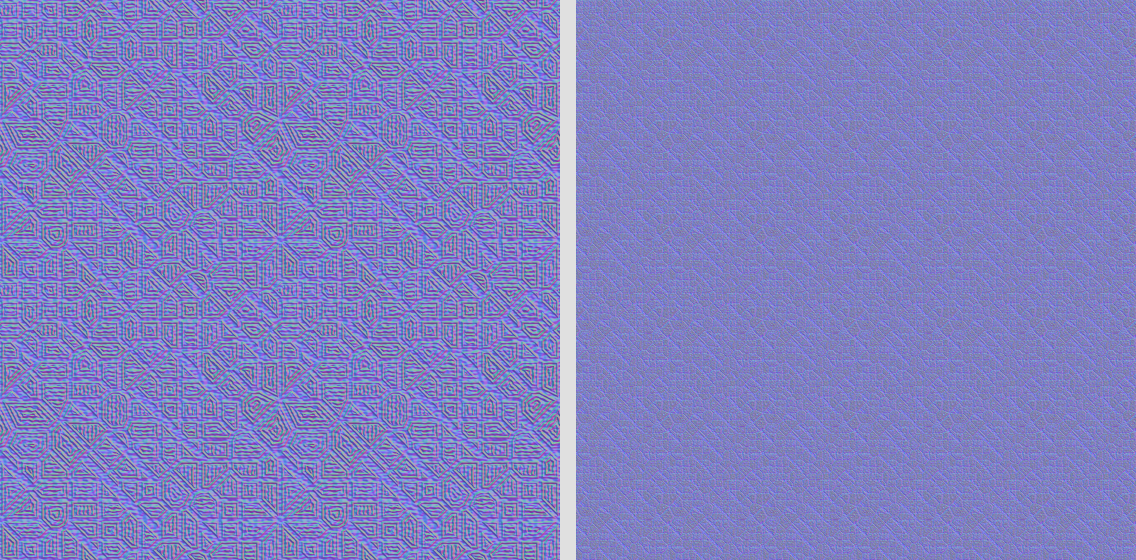
Left: one tile. Right: repeated 3 by 3.
Give the GLSL for this texture map, as a WebGL 2 fragment shader.

```glsl
#version 300 es
precision highp float;

uniform vec2 u_resolution;
out vec4 fragColor;

#define TILES 2.0        // repeats across and down
#define CELLS 14.0       // lattice sites per repeat
#define KEEP 0.62        // share of sites that hold a block
#define ROADS 4.0        // diagonal roads per repeat
#define ROAD_HALF 0.10   // half width of a road, in sites
#define GROOVE 0.06      // half width of a joint, in sites
#define RINGS 5.0        // carved lines per site
#define RELIEF 0.13      // depth of the carving
#define GRAIN 0.17       // depth of the surface grain
#define SPACING 0.001    // smallest sampling step, in canvas units
#define TINT 0.56        // strength of the sideways colours

const float TAU = 6.28318;

vec2 hash2(vec2 p) {
    vec3 q = fract(p.xyx * vec3(0.1031, 0.1030, 0.0973));
    q += dot(q, q.yzx + 33.33);
    return fract((q.xx + q.yz) * q.zy);
}

float gradDot(vec2 corner, vec2 offset, vec2 period) {
    float a = TAU * hash2(mod(corner, period) + 3.0).x;
    return dot(vec2(cos(a), sin(a)), offset);
}

// Gradient noise that wraps after a whole period
float gradientNoise(vec2 p, vec2 period) {
    vec2 i = floor(p), f = p - i;
    vec2 w = f * f * f * (f * (f * 6.0 - 15.0) + 10.0);
    vec2 x = vec2(1.0, 0.0), y = vec2(0.0, 1.0);
    float low = mix(gradDot(i, f, period), gradDot(i + x, f - x, period), w.x);
    float high = mix(gradDot(i + y, f - y, period), gradDot(i + 1.0, f - 1.0, period), w.x);
    return mix(low, high, w.y);
}

// Sparse lattice: denser in some districts than in others
bool hasSeed(vec2 site) {
    vec2 s = mod(site, CELLS);
    float district = sin(TAU * s.x / CELLS) * cos(TAU * s.y / CELLS);
    return hash2(s + 11.0).x < KEEP + 0.17 * district;
}

// Distance to the nearest block edge; also gives the block's seed
float blockEdge(vec2 p, out vec2 seed) {
    vec2 base = floor(p);
    float nearest = 1e3;
    seed = base;
    for (int j = -2; j <= 2; j++)
    for (int i = -2; i <= 2; i++) {
        vec2 site = base + vec2(i, j);
        vec2 d = site + 0.5 - p;
        if (dot(d, d) < nearest && hasSeed(site)) {
            nearest = dot(d, d);
            seed = site;
        }
    }
    float edge = 1.5;
    vec2 toSeed = seed + 0.5 - p;
    for (int j = -2; j <= 2; j++)
    for (int i = -2; i <= 2; i++) {
        vec2 offset = vec2(i, j);
        if ((i != 0 || j != 0) && hasSeed(seed + offset))
            edge = min(edge, dot(toSeed + 0.5 * offset, normalize(offset)));
    }
    return edge;
}

// Distance to the falling diagonals, unevenly spaced
float roadEdge(vec2 p) {
    float q = (p.x + p.y) * ROADS / CELLS;
    float shift = 0.4 * (hash2(vec2(mod(floor(q), ROADS), 5.0)).x - 0.5);
    return abs(fract(q) - 0.5 - shift) * CELLS / ROADS * 0.7071 - ROAD_HALF;
}

// Carved line whose depth changes from one line to the next
float carve(float u, vec2 id) {
    float band = floor(u * RINGS);
    return sin(TAU * u * RINGS) * mix(0.4, 1.4, hash2(id + band * 7.0 + 40.0).x);
}

float height(vec2 canvas) {
    vec2 p = canvas * TILES * CELLS;
    vec2 seed;
    float edge = blockEdge(p, seed);
    vec2 id = mod(seed, CELLS);
    vec2 kind = hash2(id + 23.0);
    if (kind.y < 0.55) edge = min(edge, roadEdge(p));
    float e = edge - GROOVE;

    // Raised block with a framing ring, chipped by wear
    float wear = 0.85 + 1.5 * gradientNoise(p * 4.0, vec2(CELLS * 4.0));
    float inner = smoothstep(0.18, 0.24, e);
    float h = 0.18 * smoothstep(0.0, 0.1, e);
    h += RELIEF * mix(1.0, wear, 0.6) * carve(e, id) * smoothstep(0.0, 0.08, e) * (1.0 - inner);

    // Inner carving: rings, level lines or upright lines
    vec2 local = p - seed;
    float u = kind.x < 0.5 ? e : kind.x < 0.82 ? local.y : local.x;
    h += RELIEF * wear * carve(u + 0.05 * (wear - 0.85), id + 60.0) * inner;

    // Grain drawn out sideways
    vec2 grainScale = vec2(4.0, 7.0);
    return h + GRAIN * gradientNoise(p * grainScale, CELLS * grainScale);
}

void main() {
    vec2 uv = gl_FragCoord.xy / u_resolution;
    vec2 spacing = max(vec2(SPACING), 0.5 / u_resolution);

    // Nine heights give four normals, averaged over the footprint
    float h[9];
    for (int k = 0; k < 9; k++)
        h[k] = height(uv + spacing * vec2(k % 3 - 1, k / 3 - 1));
    vec3 normal = vec3(0.0);
    for (int k = 0; k < 4; k++) {
        int c = k % 2 + 3 * (k / 2);
        vec2 rise = vec2(h[c + 1] + h[c + 4] - h[c] - h[c + 3], h[c + 3] + h[c + 4] - h[c] - h[c + 1]);
        normal += 0.25 * normalize(vec3(-0.5 * rise / (spacing * TILES * CELLS), 1.0));
    }
    fragColor = vec4(normal * vec3(TINT, TINT, 0.92) * 0.5 + 0.5, 1.0);
}
```
